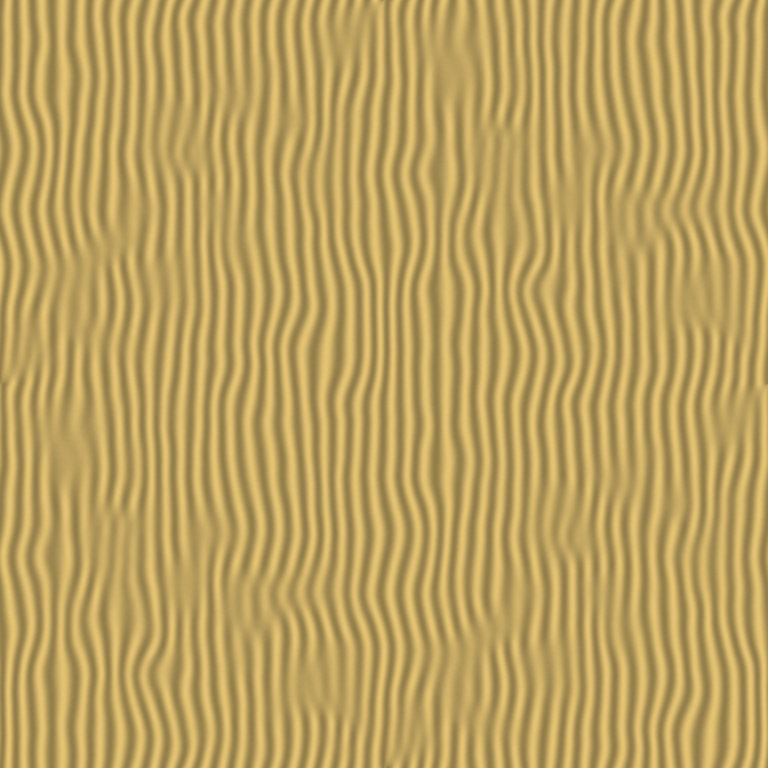
Give the GLSL for this texture, as a Shadertoy shader.

```glsl
float hash(vec2 p) {
    vec3 q = fract(p.xyx * vec3(0.1031, 0.1030, 0.0973));
    q += dot(q, q.yzx + 33.33);
    return fract((q.x + q.y) * q.z);
}

float noise(vec2 p) {
    vec2 cell = floor(p), f = fract(p);
    f = f * f * (3.0 - 2.0 * f);
    float low = mix(hash(cell), hash(cell + vec2(1, 0)), f.x);
    float high = mix(hash(cell + vec2(0, 1)), hash(cell + vec2(1, 1)), f.x);
    return mix(low, high, f.y);
}

// Height of 44 upright sand ripples, bent sideways by noise
float ripples(vec2 p) {
    float bend = 6.0 * noise(p * 13.0 + 7.0) + 1.2 * noise(p * 27.0 + 51.0);
    return sin(6.28318 * 44.0 * p.x + bend);
}

void mainImage(out vec4 fragColor, in vec2 fragCoord) {
    vec2 uv = fract(fragCoord / iResolution.xy);

    // Blend with a half-shifted copy so that the tile wraps; they meet on a diamond
    vec2 inner = 1.0 - abs(2.0 * uv - 1.0);
    vec2 outer = 1.0 - inner;
    float keep = inner.x * inner.y;
    float shifted = outer.x * outer.y;
    float weight = (keep + 1e-5) / (keep + shifted + 2e-5);
    weight = mix(weight, smoothstep(0.0, 1.0, weight), 0.5);
    float height = mix(ripples(fract(uv + 0.5)), ripples(uv), weight);

    // Sand shaded from trough to crest, with faint grain
    float grain = noise(uv * 380.0) - 0.5;
    float shade = 0.735 + 0.16 * height + 0.012 * grain;
    fragColor = vec4(vec3(1.0, 0.857, 0.505) * shade, 1.0);
}
```
